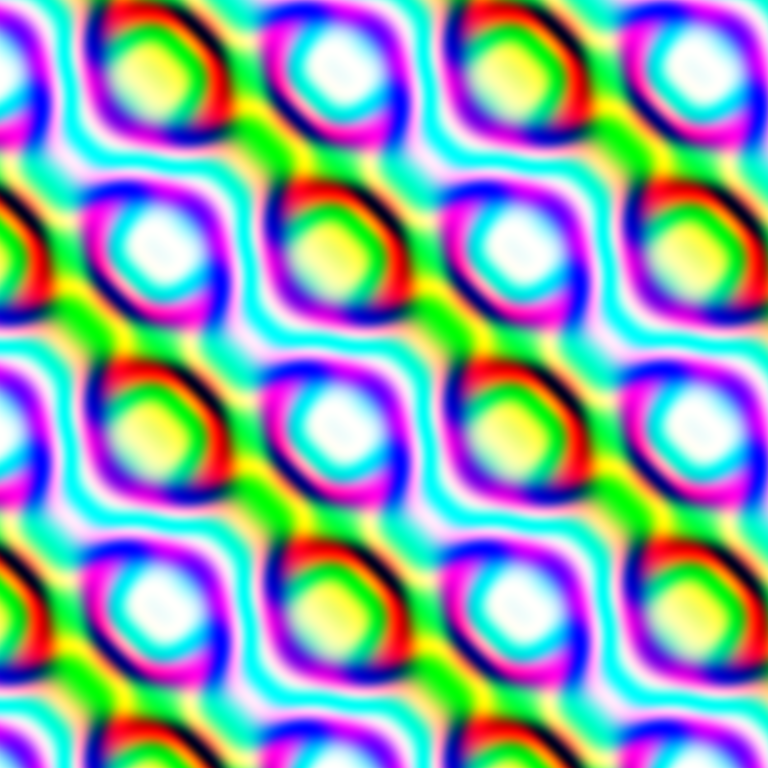
A WebGL 2 fragment shader for this pattern:

```glsl
#version 300 es
precision highp float;
// Smooth interference pattern: lens-shaped eyes on a checkerboard, alternately
// white and yellow, with wavy diagonal bands between them. Each colour channel
// is a cosine of its own phase field in two diagonal angles, across and along.

uniform vec2 u_resolution;
out vec4 fragColor;

const float PI = 3.14159265;
const float REPEATS = 2.139;                   // periods per canvas side
const vec2 EYE_CENTRE = vec2(0.4388, 0.9036);  // centre of one white eye
const float RING_SHARPNESS = 1.75;

float wave(float phase) {
    return 0.5 + 0.5 * cos(phase);
}

// Narrows the dark valleys of a wave and keeps their zeros
float narrowValleys(float level, float sharpness) {
    return 1.0 - pow(1.0 - level, sharpness);
}

// Four warped stripes per period: thin rings and dark arcs
float redPhase(float across, float along) {
    float eyeWarp = -0.35 - 0.66 * sin(across) + 0.5 * cos(2.0 * across);
    float sideways = sin(along) * sin(along);
    float cornerWarp = 1.0 - 1.7 * sideways * sideways;
    float warp = -1.0 + cos(across) * cornerWarp + eyeWarp * cos(along);
    return 4.0 * across + PI * (warp - 0.22 * sin(2.0 * across));
}

// Closed rings around both kinds of eye
float greenPhase(float across, float along) {
    return 3.95 * cos(across) + 2.9 * cos(along);
}

// One broad stripe per period: separates white bands from green bands
float bluePhase(float across, float along) {
    float skew = 0.38 + 0.31 * cos(along);
    return across - 0.84 + 0.56 * cos(across) - skew * sin(across);
}

void main() {
    vec2 uv = gl_FragCoord.xy / u_resolution;
    vec2 angle = 2.0 * PI * REPEATS * (uv - EYE_CENTRE);

    // Diagonal angles: across and along the wavy bands
    float across = angle.x + angle.y;
    float along = angle.x - angle.y;

    vec3 colour = vec3(
        wave(redPhase(across, along)),
        narrowValleys(wave(greenPhase(across, along)), RING_SHARPNESS),
        wave(bluePhase(across, along)));
    fragColor = vec4(colour, 1.0);
}
```
